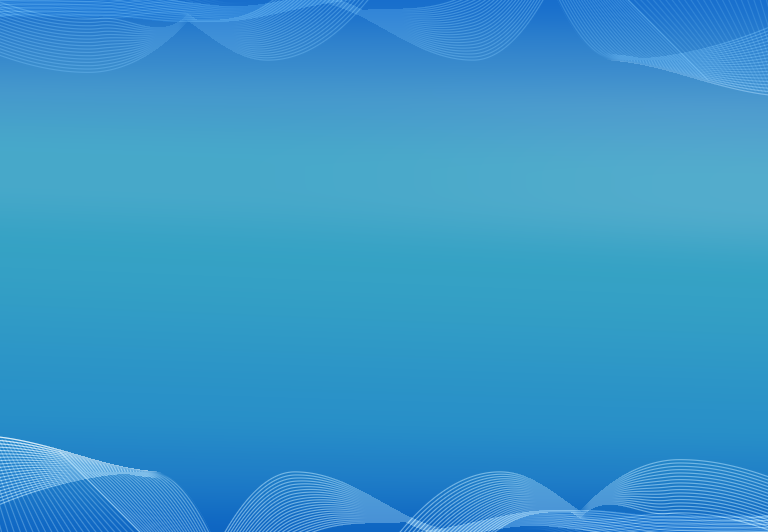
This background is drawn by a WebGL 1 fragment shader. Its source:

```glsl
precision highp float;
uniform vec2 u_resolution;

// Steep parabolic rise up to the peak, slower cosine fall after it
float hump(float x, float peak, float rise, float fall, float height) {
  float d = x - peak;
  float up = 1.0 - d * d / (rise * rise);
  float down = 0.5 + 0.5 * cos(3.14159 * min(d / fall, 1.0));
  return height * (d < 0.0 ? up : down);
}

// Upper outline of the corner veil
float veilTop(float x) {
  float drop = max(x - 0.2, 0.0);
  return 0.113 + 0.068 * (1.0 - smoothstep(-0.03, 0.22, x)) - 20.0 * drop * drop;
}

// Lower arc of the corner veil
float veilArc(float x) {
  float d = 1.0 - x / 0.2;
  return 0.112 - 0.06 * d * d;
}

// Thread coordinates: corner mesh, falling fan, first and second hump
vec4 cornerThreads(vec2 p) {
  float mesh = (veilTop(p.x) - p.y) / max(veilTop(p.x) - veilArc(p.x), 0.012);
  float fanLeft = 0.182 - 0.69 * p.y;
  float fanRight = 0.2 + sqrt(max(0.113 - p.y, 0.0) / 20.0);
  float fan = (fanRight - p.x) / max(fanRight - fanLeft, 0.01);
  float first = (hump(p.x, 0.384, 0.091, 0.225, 0.113) - p.y)
    / max(0.8 * abs(0.545 - p.x), 0.014);
  float second = (hump(p.x, 0.651, 0.13, 0.175, 0.113) - p.y)
    / max(1.0 * (0.757 - p.x), 0.014);
  return vec4(mesh, fan, first, second);
}

// Thread coordinates: third hump, low ribbon, ripple, shallow diagonals
vec4 ribbonThreads(vec2 p) {
  float third = (hump(p.x, 0.885, 0.155, 0.357, 0.136) - p.y)
    / (0.014 + 0.086 * smoothstep(0.755, 0.87, p.x));
  float crest = 0.04 * smoothstep(0.53, 0.72, p.x)
    - 0.012 * smoothstep(0.76, 0.87, p.x);
  float ribbon = (crest - p.y) / (0.02 + 0.04 * smoothstep(0.62, 0.95, p.x));
  float ripple = (0.029 + 0.006 * sin(38.0 * p.x) - p.y)
    / (0.04 + 0.012 * cos(23.0 * p.x));
  float diagonal = (0.182 - 0.69 * p.y - p.x) / (0.18 - 0.5 * p.y);
  return vec4(third, ribbon, ripple, diagonal);
}

// Mask of the threads lying between the two outlines
vec4 inside(vec4 f, vec4 count) {
  return step(-0.5, f) * step(f, count + 0.5);
}

// Antialiased threads, fading to an even tone where they crowd together
vec4 threads(vec4 f, vec4 fx, vec4 fy, vec4 count) {
  vec4 density = sqrt((fx - f) * (fx - f) + (fy - f) * (fy - f)) + 0.0001;
  vec4 dist = abs(fract(f - 0.5) - 0.5) / density;
  float width = max(0.9, 0.0022 * u_resolution.y);
  vec4 line = clamp(0.5 * width + 0.5 - dist, 0.0, 1.0);
  vec4 tone = clamp(density * width, 0.0, 0.6);
  return mix(line, tone, smoothstep(0.4, 0.8, density)) * inside(f, count);
}

// Vertical gradient, leaning down toward the right
vec3 backdrop(vec2 p) {
  float y = p.y + 0.06 * (p.x - 0.5) * sin(3.14159 * p.y);
  vec3 c = mix(vec3(0.05, 0.39, 0.76), vec3(0.12, 0.49, 0.78), smoothstep(-0.02, 0.12, y));
  c = mix(c, vec3(0.155, 0.56, 0.785), smoothstep(0.08, 0.22, y));
  c = mix(c, vec3(0.21, 0.635, 0.77), smoothstep(0.16, 0.53, y));
  c = mix(c, vec3(0.28, 0.66, 0.79), smoothstep(0.5, 0.64, y));
  c = mix(c, vec3(0.27, 0.595, 0.8), smoothstep(0.68, 0.84, y));
  c = mix(c, vec3(0.2, 0.52, 0.8), smoothstep(0.8, 0.92, y));
  c = mix(c, vec3(0.09, 0.43, 0.8), smoothstep(0.89, 1.01, y));
  float haze = smoothstep(0.3, 1.0, p.x) * smoothstep(0.5, 0.66, y)
    * (1.0 - smoothstep(0.75, 0.95, y));
  return c + haze * vec3(0.045, 0.015, 0.01);
}

void main() {
  vec2 p = gl_FragCoord.xy / u_resolution;
  vec2 px = 1.0 / u_resolution;
  float top = step(0.5, p.y);
  vec2 q = mix(p, 1.0 - p, top);
  vec3 color = backdrop(p);

  // Thread families, mirrored through the centre
  vec4 cornerCount = vec4(20.0, 26.0, 22.0, 24.0);
  vec4 ribbonCount = vec4(16.0, 9.0, 8.0, 22.0);
  vec4 corner = cornerThreads(q) * cornerCount;
  vec4 ribbon = ribbonThreads(q) * ribbonCount;
  vec4 cornerLines = threads(corner, cornerThreads(q + vec2(px.x, 0.0)) * cornerCount,
    cornerThreads(q + vec2(0.0, px.y)) * cornerCount, cornerCount);
  vec4 ribbonLines = threads(ribbon, ribbonThreads(q + vec2(px.x, 0.0)) * ribbonCount,
    ribbonThreads(q + vec2(0.0, px.y)) * ribbonCount, ribbonCount);

  // Extent of each family
  float underVeil = smoothstep(0.0, 0.006, veilTop(q.x) - q.y);
  vec4 cornerMask = vec4(1.0 - smoothstep(0.19, 0.215, q.x), underVeil,
    1.0 - smoothstep(0.55, 0.59, q.x),
    step(0.5, q.x) * (1.0 - smoothstep(0.745, 0.765, q.x)));
  vec4 ribbonMask = vec4(smoothstep(0.75, 0.77, q.x), smoothstep(0.53, 0.57, q.x),
    smoothstep(0.66, 0.8, q.x), underVeil);

  // Sheer fill, then the threads and the bright veil edge
  float fill = dot(inside(corner, cornerCount) * cornerMask, vec4(0.1, 0.08, 0.02, 0.02))
    + dot(inside(ribbon, ribbonCount) * ribbonMask, vec4(0.03, 0.3, 0.1, 0.06));
  color = mix(color, vec3(0.16, 0.54, 0.9), min(fill, 0.5));
  float lines = dot(cornerLines * cornerMask, vec4(0.55, 0.4, 0.52, 0.52))
    + dot(ribbonLines * ribbonMask, vec4(0.5, 0.4, 0.25, 0.28));
  float edge = exp(-0.3 * abs(corner.x)) * cornerLines.x * cornerMask.x;
  vec3 threadColor = mix(vec3(0.76, 0.92, 1.0), vec3(0.46, 0.75, 0.96), top);
  color = mix(color, threadColor, min(lines * mix(1.0, 0.8, top), 0.8));
  color = mix(color, vec3(1.0), edge * mix(0.7, 0.2, top));
  gl_FragColor = vec4(color, 1.0);
}
```
